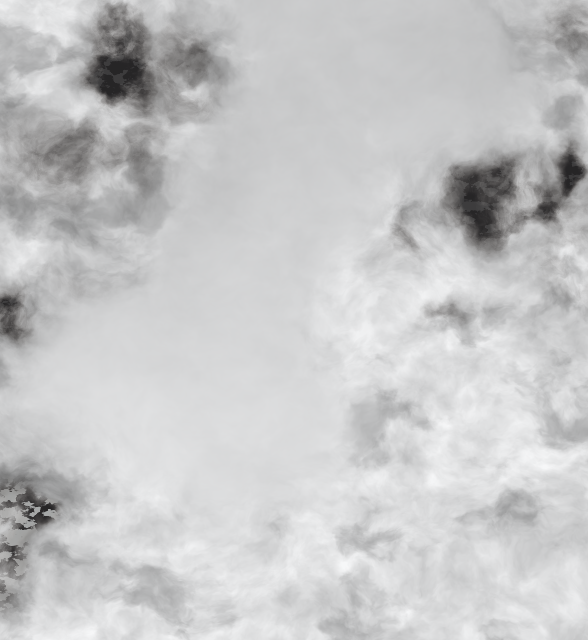
Give the GLSL for this texture, as a Shadertoy shader.

```glsl
// Overcast sky seen from above: a smooth veil lies over mottled, billowing cloud,
// with ragged gaps that thin to grey and open onto dark, partly snowy ground.
// Warped fractal value noise shapes the cloud; soft ellipses anchor the gaps.

const vec3 CLOUD_TINT = vec3(0.996, 0.999, 1.003);
const vec3 GROUND_COLOR = vec3(0.150, 0.145, 0.150);
const vec3 SNOW_COLOR = vec3(0.70, 0.71, 0.71);
const vec3 RIM_TINT = vec3(0.008, 0.001, -0.005);
const float CLOUD_TONE = 0.865;
const float VEIL_TOP_TONE = 0.785;
const float VEIL_LOW_TONE = 0.862;
const float BILLOW_CONTRAST = 0.24;
const float WISP_CONTRAST = 0.20;
const float CURL_CONTRAST = 0.11;
const float VEIL_CONTRAST = 0.055;
const float THIN_SHADE = 0.23;
const float WARP = 0.075;
const int GAP_COUNT = 12;

// Gap centre (xy) and radii (zw), in canvas heights
const vec4 GAPS[GAP_COUNT] = vec4[](
    vec4(0.18, 0.92, 0.042, 0.095), vec4(0.28, 0.90, 0.050, 0.080),
    vec4(0.13, 0.75, 0.140, 0.065), vec4(0.01, 0.51, 0.070, 0.035),
    vec4(0.15, 0.56, 0.080, 0.035), vec4(0.82, 0.69, 0.105, 0.042),
    vec4(0.91, 0.75, 0.028, 0.035), vec4(0.90, 0.60, 0.075, 0.070),
    vec4(0.01, 0.17, 0.045, 0.070), vec4(0.68, 0.51, 0.055, 0.030),
    vec4(0.62, 0.63, 0.045, 0.055), vec4(0.91, 0.91, 0.075, 0.080));
const float GAP_DEPTHS[GAP_COUNT] = float[](
    1.25, 0.62, 0.55, 1.15, 0.45, 1.00, 0.95, 0.55, 1.20, 0.45, 0.45, 0.55);

float hash(vec2 cell) {
    vec3 h = fract(vec3(cell.xyx) * 0.1031);
    h += dot(h, h.yzx + 33.33);
    return fract((h.x + h.y) * h.z);
}

float noise(vec2 p) {
    vec2 i = floor(p), f = fract(p);
    f = f * f * f * (f * (f * 6.0 - 15.0) + 10.0);
    float low = mix(hash(i), hash(i + vec2(1, 0)), f.x);
    float high = mix(hash(i + vec2(0, 1)), hash(i + vec2(1, 1)), f.x);
    return mix(low, high, f.y);
}

// Fractal noise, centred on 0.5
float fbm(vec2 p, int octaves) {
    float sum = 0.0, weight = 0.5, total = 0.0;
    for (int i = 0; i < octaves; i++) {
        sum += weight * noise(p);
        total += weight;
        p = mat2(1.6, 1.2, -1.2, 1.6) * p + 17.3;
        weight *= 0.54;
    }
    return sum / total;
}

float segmentDistance(vec2 p, vec2 a, vec2 b) {
    vec2 ab = b - a;
    return length(p - a - ab * clamp(dot(p - a, ab) / dot(ab, ab), 0.0, 1.0));
}

// Smooth high cloud running from the top right to the lower left
float veilCover(vec2 p) {
    float top = segmentDistance(p, vec2(0.50, 1.02), vec2(0.68, 0.88));
    float middle = segmentDistance(p, vec2(0.47, 0.82), vec2(0.34, 0.48));
    float low = segmentDistance(p, vec2(0.20, 0.43), vec2(0.40, 0.33));
    return 1.0 - smoothstep(0.08, 0.22, min(top, min(middle, low)));
}

// Openness of the cloud: x is the broad thinning, y the gap itself
vec2 gapField(vec2 p) {
    vec2 field = vec2(0.0);
    for (int i = 0; i < GAP_COUNT; i++) {
        vec2 d = (p - GAPS[i].xy) / GAPS[i].zw;
        float r2 = dot(d, d);
        field = max(field, GAP_DEPTHS[i] * exp(-vec2(0.30, 0.75) * r2));
    }
    return field;
}

void mainImage(out vec4 fragColor, in vec2 fragCoord) {
    vec2 p = fragCoord / iResolution.y;
    vec2 drift = vec2(fbm(p * 7.0 + 3.1, 6), fbm(p * 7.0 + 41.7, 6)) - 0.5;
    vec2 q = p + WARP * drift;

    // Mottled lower cloud, slightly stretched sideways, with fine curls
    float billow = fbm(q * vec2(5.5, 7.0) + 8.0, 7) - 0.5;
    float wisp = fbm(q * vec2(17.0, 21.0) + 60.0, 5) - 0.5;
    float curl = fbm(q * vec2(48.0, 56.0) + 31.0, 4) - 0.5;
    float cloud = CLOUD_TONE + BILLOW_CONTRAST * billow + WISP_CONTRAST * wisp;
    cloud += CURL_CONTRAST * curl + 0.012 * (1.0 - smoothstep(0.08, 0.30, p.y));

    // Grey pockets scattered through the cloud
    float pocket = smoothstep(0.54, 0.74, fbm(q * vec2(9.0, 12.0) + 140.0, 6));
    cloud -= 0.16 * pocket;

    // Veil, nearly free of detail
    float haze = fbm(p * 4.0 + 23.0, 4) - 0.5;
    float veilTone = mix(VEIL_LOW_TONE, VEIL_TOP_TONE, smoothstep(0.3, 0.95, p.y));
    veilTone += VEIL_CONTRAST * haze + 0.02 * wisp + 0.012 * curl;
    float veil = veilCover(p + 1.6 * WARP * drift);
    float tone = min(mix(cloud, veilTone, 0.94 * veil), 0.97);

    // Ground with flecks of snow, mostly at the bottom
    float fleck = smoothstep(0.46, 0.56, fbm(p * vec2(60.0, 90.0), 4));
    float snowShare = mix(0.9, 0.16, smoothstep(0.22, 0.35, p.y));
    vec3 ground = mix(GROUND_COLOR, SNOW_COLOR, fleck * snowShare);

    // Thin the cloud around the gaps, then open them with ragged rims
    float tatter = fbm(q * 17.0 + 90.0, 7) - 0.5;
    vec2 gap = gapField(p + 1.8 * WARP * drift) * (1.0 - 0.6 * veil);
    tone -= THIN_SHADE * min(gap.x, 0.8) * clamp(0.85 + 2.2 * tatter, 0.1, 1.5);
    float opening = gap.y * clamp(0.95 + 2.8 * tatter, 0.12, 1.7);
    opening = smoothstep(0.12, 1.35, opening);
    vec3 color = mix(tone * CLOUD_TINT, ground, opening);
    color += RIM_TINT * 4.0 * opening * (1.0 - opening);

    fragColor = vec4(clamp(color, 0.0, 1.0), 1.0);
}
```
